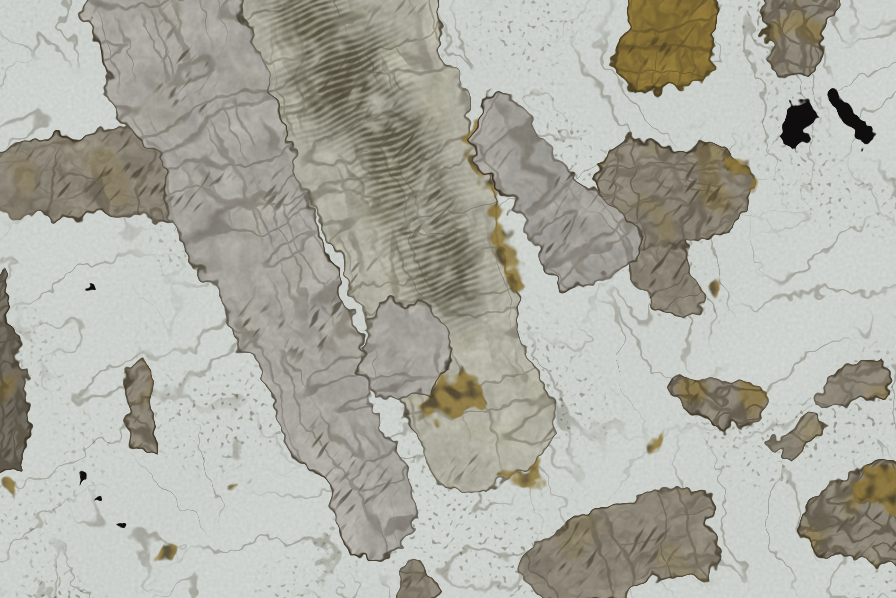
This texture is drawn by a Shadertoy shader. Its source:

```glsl
const vec3 FELDSPAR = vec3(.8, .82, .803);
const vec3 CREAM = vec3(.71, .705, .65);
const vec3 GREY = vec3(.66, .65, .625);
const vec3 TAUPE = vec3(.56, .535, .48);
const vec3 OCHRE = vec3(.55, .46, .22);
const vec3 UMBER = vec3(.21, .18, .12);
const vec3 ORE = vec3(.06, .05, .05);

vec2 hash2(vec2 p) {
    vec3 q = fract(p.xyx * vec3(.1031, .103, .0973));
    q += dot(q, q.yzx + 33.33);
    return fract((q.xx + q.yz) * q.zy);
}

float corner(vec2 cell, vec2 f, vec2 o) {
    return dot(hash2(cell + o) * 2. - 1., f - o);
}

// Gradient noise
float noise(vec2 p) {
    vec2 i = floor(p), f = p - i;
    vec2 u = f * f * f * (f * (f * 6. - 15.) + 10.);
    return mix(mix(corner(i, f, vec2(0, 0)), corner(i, f, vec2(1, 0)), u.x),
               mix(corner(i, f, vec2(0, 1)), corner(i, f, vec2(1, 1)), u.x), u.y);
}

vec2 wobble(vec2 p) { return vec2(noise(p), noise(p + 51.7)); }

mat2 turn(float angle) {
    float c = cos(angle), s = sin(angle);
    return mat2(c, -s, s, c);
}

// Thin line along a contour of the noise
float vein(vec2 q, float width) {
    return 1. - smoothstep(.2 * width, width, abs(noise(q) - .07));
}

// Coordinates along and across the axis from ends.xy to ends.zw
vec2 axial(vec2 p, vec4 ends) {
    vec2 axis = normalize(ends.zw - ends.xy);
    p -= ends.xy;
    return vec2(dot(p, axis), dot(p, vec2(-axis.y, axis.x)));
}

// Tapered bar with cut corners and half widths wa, wb
float taper(vec2 p, vec4 ends, float wa, float wb) {
    vec2 q = axial(p, ends);
    float len = length(ends.zw - ends.xy);
    float side = abs(q.y) - mix(wa, wb, clamp(q.x / len, 0., 1.));
    float end = abs(q.x - .5 * len) - .5 * len;
    return max(max(side, end), .7 * (side + end) + .35 * min(wa, wb));
}

float cover(float d) {
    float edge = .75 / iResolution.y;
    return 1. - smoothstep(-edge, edge, d);
}

// Cracked crystal with a dark rim; wear adds cracks and rust
void grain(inout vec3 base, vec4 pos, vec4 ends, float wa, float wb, vec3 tint, float wear) {
    float d = taper(pos.zw, ends, wa, wb);
    if (d > .01) return;
    vec2 p = pos.xy, q = axial(mix(p, pos.zw, .6), ends) + ends.xy * 9.;
    float blotch = noise(q * 9. + 4.);
    float mottle = .6 * noise(q * 22.) + .5 * noise(q * 75.);
    vec3 c = tint * (1. + .22 * mottle + .1 * blotch);
    float cracks = .7 * vein(q * vec2(4, 30), .07) * smoothstep(-.25, .2, blotch);
    cracks = max(cracks, .75 * vein(q * vec2(17, 5) + 7., .045));
    cracks = max(cracks, wear * vein(q * vec2(24, 38) + 3., .12));
    float dashes = smoothstep(.08, .4, noise(turn(.9) * p * vec2(28, 125)));
    dashes *= smoothstep(0., .3, noise(p * 8. + 17.) + .25 * wear);
    c = mix(c, OCHRE, wear * .8 * smoothstep(.08, .3, noise(p * 13. + 9.)));
    c = mix(c, UMBER, .6 * max(cracks * (.6 + .4 * wear), dashes));
    float rim = 1. - smoothstep(.0008, .005, abs(d + .001));
    c = mix(c, UMBER, rim * clamp(.6 + .7 * blotch, 0., 1.));
    base = mix(base, c, cover(d));
}

// Ragged rusty patch with dark flecks
void stain(inout vec3 base, vec4 pos, vec4 ends, float w) {
    float d = taper(pos.zw, ends, w, w) + .035 * noise(pos.xy * 32.);
    vec3 c = mix(OCHRE, UMBER, .8 * smoothstep(-.1, .4, noise(pos.xy * 45.)));
    base = mix(base, c, .85 * (1. - smoothstep(-.006, .005, d)));
}

// Soft dark cloud crossed by fine parallel lines
void lamellae(inout vec3 base, vec2 p, vec4 ends, float w) {
    vec2 q = p - ends.xy, s = ends.zw - ends.xy;
    float d = length(q - s * clamp(dot(q, s) / dot(s, s), 0., 1.)) / w;
    float lines = .65 + .35 * sin((turn(.4) * p).y * 620. + 9. * noise(p * 14.));
    float cloud = exp(-d * d) * clamp(.8 + 1.3 * noise(p * 15.) + noise(p * 50.), 0., 1.2);
    base = mix(base, vec3(.31, .29, .22), min(cloud * lines, .85));
}

// Pale ground with dust and hairline cracks
vec3 ground(vec2 p, vec2 bent) {
    float area = noise(p * 4. + 2.);
    float hair = vein(turn(.5) * bent * vec2(4, 13), .03) * smoothstep(-.1, .2, area);
    hair = max(hair, vein(turn(-1.1) * bent * vec2(4, 15), .03) * smoothstep(-.1, .2, -area));
    float dust = smoothstep(.15, .45, noise(p * 125.)) * smoothstep(-.05, .3, noise(p * 5. + 30.));
    return mix(FELDSPAR * (1. + .025 * area), vec3(.4, .38, .31), .38 * hair + .5 * dust);
}

void mainImage(out vec4 fragColor, in vec2 fragCoord) {
    vec2 p = fragCoord / iResolution.y;
    vec2 bent = p + .045 * wobble(p * 8.) + .025 * wobble(p * 29.) + .01 * wobble(p * 75.);
    vec4 pos = vec4(p, bent);
    vec3 c = ground(p, bent);

    // Scattered rust and ore specks
    for (float i = 0.; i < 14.; i++) {
        vec2 at = hash2(vec2(i + 2., 8)) * vec2(1.5, .55);
        vec4 ends = vec4(at, at + .03 * hash2(vec2(i, 21)) - vec2(.012, .007));
        if (i < 9.) stain(c, pos, ends, .008);
        else c = mix(c, ORE, cover(taper(bent, ends, .006, .003)));
    }

    // Large blades and left arm
    grain(c, pos, vec4(-.05, .7, .39, .72), .05, .09, TAUPE, .3);
    grain(c, pos, vec4(.53, 1.06, .85, .19), .18, .1, CREAM, .08);
    lamellae(c, p, vec4(.51, 1, .54, .84), .055);
    lamellae(c, p, vec4(.59, .9, .75, .54), .065);
    grain(c, pos, vec4(.24, 1.06, .65, .08), .13, .07, GREY, .05);
    grain(c, pos, vec4(.67, .5, .68, .34), .075, .075, GREY, 0.);
    stain(c, pos, vec4(.79, .79, .86, .53), .012);
    stain(c, pos, vec4(.71, .31, .8, .36), .03);
    stain(c, pos, vec4(.83, .2, .91, .19), .013);

    // Upper right cluster
    grain(c, pos, vec4(1.08, .63, 1.15, .47), .05, .035, TAUPE, .2);
    grain(c, pos, vec4(1.01, .68, 1.25, .69), .09, .07, TAUPE, .5);
    grain(c, pos, vec4(.81, .8, 1.03, .54), .05, .085, GREY * .96, 0.);
    stain(c, pos, vec4(1.2, .74, 1.26, .7), .014);
    grain(c, pos, vec4(1.12, 1.05, 1.11, .84), .07, .085, OCHRE, .4);
    grain(c, pos, vec4(1.34, 1.04, 1.33, .87), .07, .03, TAUPE, .7);

    // Small grains below and at the sides
    grain(c, pos, vec4(.89, .03, 1.19, .13), .07, .09, TAUPE, .25);
    grain(c, pos, vec4(1.35, .12, 1.53, .14), .06, .09, TAUPE, .8);
    stain(c, pos, vec4(1.42, .17, 1.52, .17), .03);
    grain(c, pos, vec4(0, .55, .01, .22), .012, .04, TAUPE * .8, .7);
    grain(c, pos, vec4(.23, .38, .25, .25), .025, .016, TAUPE, .6);
    grain(c, pos, vec4(1.29, .24, 1.37, .3), .022, .022, TAUPE, .3);
    grain(c, pos, vec4(1.36, .34, 1.48, .37), .016, .035, TAUPE, .5);
    grain(c, pos, vec4(1.11, .34, 1.27, .32), .03, .035, TAUPE, .8);
    grain(c, pos, vec4(.69, .07, .7, -.02), .024, .035, TAUPE, .4);

    // Ore grains
    float ore = taper(bent, vec4(1.345, .83, 1.325, .765), .022, .016);
    ore = min(ore, taper(bent, vec4(1.4, .835, 1.46, .76), .01, .012));
    c = mix(c, ORE, cover(ore));
    fragColor = vec4(c * (1. + .05 * noise(p * 160.)), 1);
}
```
